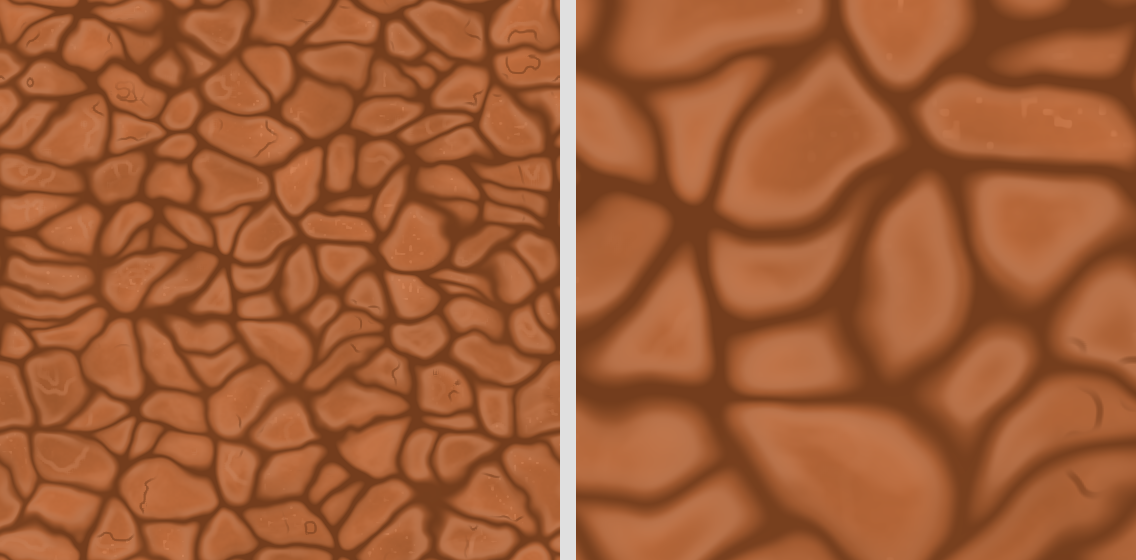
Left: the whole. Right: its middle third, enlarged.
Reproduce this texture procedurally as a Shadertoy shader.

```glsl
// Seamless hand-painted wall of rounded terracotta stones with soft dark joints.
#define GRID vec2(7.0, 9.0)
#define MAX_STONES 3
#define ROUNDING 20.0
#define JOINT_WIDTH 0.078
#define RIM_STRENGTH 0.80
#define FISSURE_STRENGTH 0.55
#define CRACK_COLOR vec3(0.455, 0.240, 0.112)
#define SHADE_COLOR vec3(0.595, 0.330, 0.170)
#define CLAY_COLOR vec3(0.755, 0.425, 0.238)
#define PALE_COLOR vec3(0.775, 0.495, 0.335)

// Integer hash: three values in 0..1 from a cell and a seed
vec3 hash3(vec2 cell, float seed) {
    uvec3 v = uvec3(ivec3(cell, seed)) * 1664525u + 1013904223u;
    v.x += v.y * v.z; v.y += v.z * v.x; v.z += v.x * v.y;
    v ^= v >> 16u;
    v.x += v.y * v.z; v.y += v.z * v.x; v.z += v.x * v.y;
    return vec3(v >> 8u) / 16777216.0;
}

// Value noise that wraps over the canvas; freq must be whole
float noise(vec2 uv, vec2 freq, float seed) {
    vec2 p = uv * freq, i = floor(p), f = fract(p);
    f = f * f * f * (f * (f * 6.0 - 15.0) + 10.0);
    vec2 a = mod(i, freq), b = mod(i + 1.0, freq);
    return mix(mix(hash3(a, seed).x, hash3(vec2(b.x, a.y), seed).x, f.x),
               mix(hash3(vec2(a.x, b.y), seed).x, hash3(b, seed).x, f.x), f.y);
}

float layered(vec2 uv, vec2 freq, float seed) {
    float sum = 0.0, weight = 0.533;
    for (int i = 0; i < 4; i++) {
        sum += weight * noise(uv, freq, seed + float(i));
        freq *= 2.0;
        weight *= 0.5;
    }
    return sum;
}

// Each grid cell holds one to MAX_STONES centres, giving mixed stone sizes
int stoneCount(vec2 cell) {
    return 1 + int(hash3(mod(cell, GRID), 90.0).x * float(MAX_STONES));
}

vec2 stoneCentre(vec2 cell, int k) {
    return cell + 0.06 + 0.88 * hash3(mod(cell, GRID), float(k)).xy;
}

// Returns rounded distance to the joint; outputs offset and hash of the stone
float stones(vec2 p, out vec2 offset, out vec3 id) {
    vec2 base = floor(p);
    float nearest = 1e5, joints = 0.0;
    for (int y = -2; y <= 2; y++)
    for (int x = -2; x <= 2; x++) {
        vec2 cell = base + vec2(x, y);
        int count = stoneCount(cell);
        for (int k = 0; k < count; k++) {
            vec2 r = stoneCentre(cell, k) - p;
            if (dot(r, r) < nearest) {
                nearest = dot(r, r);
                offset = r;
                id = hash3(mod(cell, GRID), float(k + 20));
            }
        }
    }
    for (int y = -2; y <= 2; y++)
    for (int x = -2; x <= 2; x++) {
        vec2 cell = base + vec2(x, y);
        int count = stoneCount(cell);
        for (int k = 0; k < count; k++) {
            vec2 r = stoneCentre(cell, k) - p, across = r - offset;
            float gap = length(across);
            if (gap > 0.001)
                joints += exp(-ROUNDING * dot(0.5 * (r + offset), across / gap));
        }
    }
    return -log(joints + 1e-9) / ROUNDING;
}

// Thin stroke along a contour of a noise field, width in canvas units
float stroke(float field, float level, float width) {
    float slope = length(vec2(dFdx(field), dFdy(field))) * iResolution.y;
    return 1.0 - smoothstep(0.2, 1.0, abs(field - level) / (max(slope, 2.0) * width));
}

void mainImage(out vec4 fragColor, in vec2 fragCoord) {
    vec2 uv = fragCoord / iResolution.xy;

    // Bend the outlines like brush strokes
    vec2 bend = vec2(noise(uv, vec2(11.0), 31.0), noise(uv, vec2(11.0), 32.0)) - 0.5;
    vec2 wobble = vec2(noise(uv, vec2(34.0), 33.0), noise(uv, vec2(34.0), 34.0)) - 0.5;
    vec2 warped = uv + 0.050 * bend + 0.010 * wobble;

    vec2 offset;
    vec3 id;
    float d = stones(warped * GRID, offset, id);

    // Painted body: tilted shading, brush mottling and broad stains
    float mottle = layered(warped, vec2(12.0, 16.0), 40.0);
    float grain = noise(uv, vec2(190.0), 46.0);
    float stain = layered(uv, vec2(4.0, 5.0), 50.0);
    float angle = 6.2832 * id.y;
    float tone = 0.63 + 0.28 * (id.x - 0.5) + 0.32 * dot(offset, vec2(cos(angle), sin(angle)));
    tone += 0.75 * (mottle - 0.5) + 0.65 * (stain - 0.5) + 0.06 * (grain - 0.5);
    vec3 color = mix(SHADE_COLOR, CLAY_COLOR, clamp(tone, 0.0, 1.15));

    // Worn pale rims and chalky strokes
    float patches = smoothstep(0.25, 0.68, noise(uv, vec2(17.0), 60.0));
    float rim = smoothstep(0.05, 0.105, d) * (1.0 - smoothstep(0.10, 0.23, d));
    color = mix(color, PALE_COLOR, RIM_STRENGTH * rim * (0.25 + 0.75 * patches));
    float inside = smoothstep(0.07, 0.16, d);
    float veins = layered(uv, vec2(9.0), 64.0);
    float chalk = stroke(veins, 0.56, 0.007) * smoothstep(0.48, 0.75, noise(uv, vec2(8.0), 70.0));
    color = mix(color, PALE_COLOR, inside * (0.5 * chalk + 0.35 * smoothstep(0.50, 0.72, mottle)));

    // Sparse fissures and gritty specks
    float fissure = stroke(veins, 0.45, 0.0035) * smoothstep(0.60, 0.76, noise(uv, vec2(9.0), 72.0));
    color = mix(color, CRACK_COLOR, FISSURE_STRENGTH * inside * fissure);
    float grit = smoothstep(0.80, 0.95, noise(uv, vec2(150.0), 74.0));
    color += 0.055 * grit * inside * smoothstep(0.5, 0.8, noise(uv, vec2(10.0), 75.0));

    // Joints: a dark core inside a broad soft shadow
    float width = JOINT_WIDTH * mix(0.65, 1.35, noise(uv, vec2(14.0), 80.0));
    float depth = mix(0.60, 0.95, noise(uv, vec2(8.0), 82.0));
    float core = 1.0 - smoothstep(-0.01, width, d);
    float shadow = 1.0 - smoothstep(0.0, 0.19, d);
    color = mix(color, CRACK_COLOR, clamp(depth * core + 0.28 * shadow, 0.0, 1.0));

    fragColor = vec4(color, 1.0);
}
```
